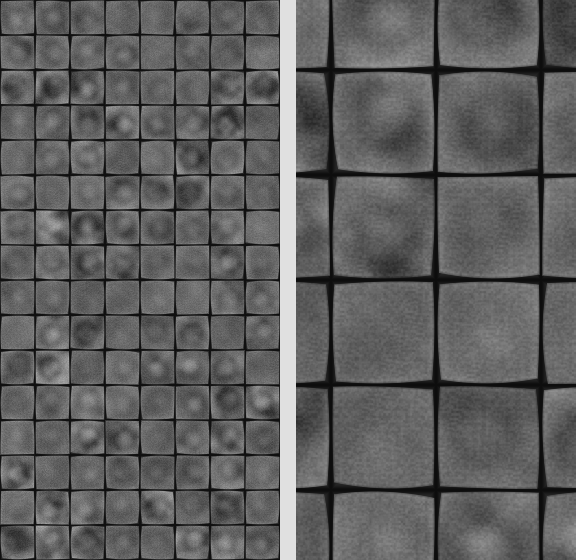
Left, the full canvas; right, a detail of the centre.
Write a Shadertoy shader that draws this pattern.

```glsl
// Grey pillow-shaped tiles, 8 across and 16 down, parted by thin black joints.
// Each tile gets its own warped edges, cloudy stains, worn ring and pale rim,
// all drawn from hashed cell numbers and value noise.

float hash(vec2 p) {
    return fract(sin(dot(p, vec2(127.1, 311.7))) * 43758.5453);
}

float noise(vec2 p) {
    vec2 i = floor(p), f = fract(p);
    f = f * f * (3.0 - 2.0 * f);
    return mix(mix(hash(i), hash(i + vec2(1, 0)), f.x),
               mix(hash(i + vec2(0, 1)), hash(i + vec2(1, 1)), f.x), f.y);
}

// Distance inside one bowed side; t runs along it from -0.5 to 0.5.
float sideDistance(float depth, float t, vec2 seed) {
    float bow = 0.05 * hash(seed) * 4.0 * t * t;
    float skew = 0.035 * (hash(seed + 5.3) - 0.5) * 2.0 * t;
    return depth - max(0.016 + bow + skew, 0.01);
}

// Signed distance to the tile outline, positive inside.
float tileDistance(vec2 p, vec2 id) {
    float left = sideDistance(0.5 + p.x, p.y, id + 11.0);
    float right = sideDistance(0.5 - p.x, p.y, id + 23.0);
    float bottom = sideDistance(0.5 + p.y, p.x, id + 37.0);
    float top = sideDistance(0.5 - p.y, p.x, id + 53.0);
    return min(min(left, right), min(bottom, top));
}

// Soft stains, different in every tile.
float stains(vec2 p, vec2 id) {
    vec2 q = p + id * 7.31;
    float broad = noise(q * 2.3 + 3.0 * hash(id));
    float fine = noise(q * 5.0 + 19.0);
    return (broad - 0.5) * 0.8 + (fine - 0.5) * 0.3;
}

void mainImage(out vec4 fragColor, in vec2 fragCoord) {
    vec2 uv = fragCoord / iResolution.xy * vec2(8.0, 16.0);
    vec2 id = floor(uv);
    vec2 p = fract(uv) - 0.5;
    float pixel = 8.0 / iResolution.x;
    float d = tileDistance(p, id);

    // Face: tile tone, stains of varying strength, bright heart and dark ring
    float wear = hash(id + 71.0);
    float tone = 0.395 + 0.06 * (hash(id + 91.0) - 0.5);
    tone += stains(p, id) * mix(0.12, 0.5, wear * wear);
    vec2 heart = p - 0.16 * (vec2(hash(id + 3.0), hash(id + 7.0)) - 0.5);
    float r = length(heart);
    tone += 0.07 * hash(id + 13.0) * exp(-r * r * 35.0);
    tone -= 0.09 * wear * exp(-pow((r - 0.28) / 0.11, 2.0));

    // Pale rim and fine grain
    tone += mix(0.02, 0.13, hash(id + 17.0)) * exp(-max(d, 0.0) * 22.0);
    tone += 0.07 * (noise(uv * 43.0) - 0.5) + 0.05 * (hash(floor(uv * 48.0)) - 0.5);
    tone = clamp(tone, 0.16, 0.66);

    // Joint: black at the cell border, with a soft shadow in the wider gaps
    float border = 0.5 - max(abs(p.x), abs(p.y));
    float joint = mix(0.05, 0.15, smoothstep(0.0, 0.06, border));
    float face = smoothstep(-0.6 * pixel, 0.6 * pixel, d);
    tone *= mix(0.72, 1.0, smoothstep(0.0, 0.025, d));

    fragColor = vec4(vec3(mix(joint, tone, face)), 1.0);
}
```
